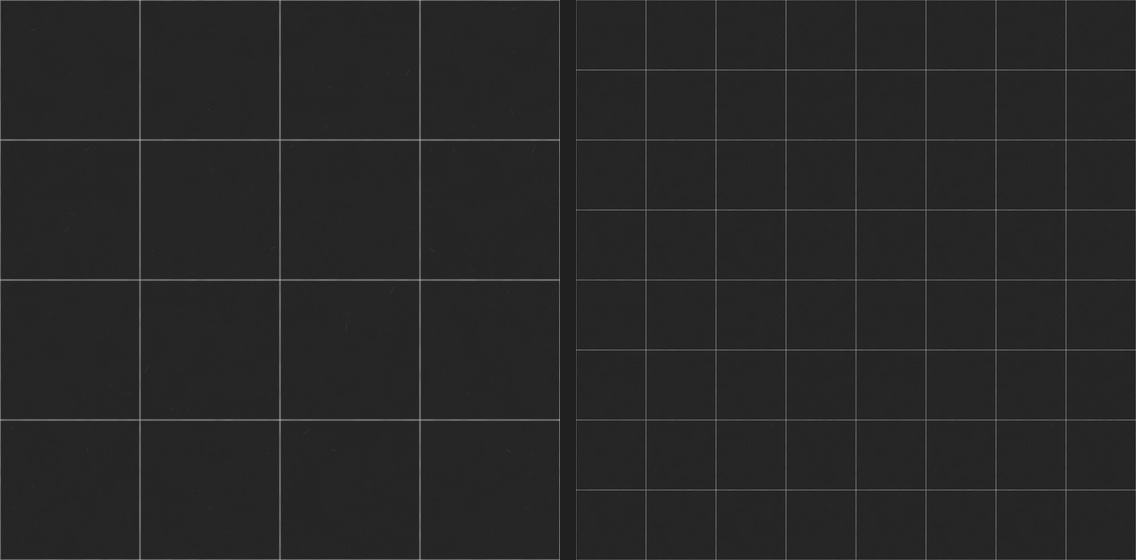
Left, the tile; right, the same tile 2 across and 2 down.
This texture is drawn by a WebGL 2 fragment shader. Its source:

```glsl
#version 300 es
precision highp float;
// Four by four matte charcoal tiles with hairline pale joints and faint scuffs.

uniform vec2 u_resolution;
out vec4 fragColor;

float hash(vec2 p) {
  vec3 q = fract(p.xyx * vec3(0.1031, 0.1030, 0.0973));
  q += dot(q, q.yzx + 33.33);
  return fract((q.x + q.y) * q.z);
}

// Value noise that wraps after a whole number of cells.
float wrappedNoise(vec2 uv, float cells) {
  vec2 p = uv * cells;
  vec2 i = floor(p);
  vec2 f = fract(p);
  f = f * f * (3.0 - 2.0 * f);
  vec2 a = mod(i, cells);
  vec2 b = mod(i + 1.0, cells);
  return mix(mix(hash(a), hash(vec2(b.x, a.y)), f.x),
             mix(hash(vec2(a.x, b.y)), hash(b), f.x), f.y);
}

float segmentDistance(vec2 p, vec2 halfAxis) {
  float t = clamp(dot(p, halfAxis) / dot(halfAxis, halfAxis), -1.0, 1.0);
  return length(p - halfAxis * t);
}

// Sparse short scratches, each kept inside its own cell.
float scuffs(vec2 uv, float cells, float pixel) {
  vec2 cell = mod(floor(uv * cells), cells);
  vec2 center = 0.3 + 0.4 * vec2(hash(cell + 17.0), hash(cell + 43.0));
  float angle = 6.2832 * hash(cell + 71.0);
  float reach = mix(0.02, 0.2, pow(hash(cell + 97.0), 3.0));
  vec2 halfAxis = reach * vec2(cos(angle), sin(angle));
  float d = segmentDistance(fract(uv * cells) - center, halfAxis) / cells;
  float strength = step(0.8, hash(cell + 5.0)) * hash(cell + 29.0);
  return strength * (1.0 - smoothstep(0.0, 0.0006 + pixel, d));
}

void main() {
  vec2 uv = gl_FragCoord.xy / u_resolution;
  vec2 pixel = 1.0 / u_resolution;

  // Tile face: slight tone shifts, fine grain and scuffs
  float face = 0.148 + 0.002 * (hash(floor(uv * 4.0) + 3.0) - 0.5);
  face += 0.004 * (wrappedNoise(uv, 32.0) - 0.5);
  face += 0.005 * (wrappedNoise(uv, 256.0) - 0.5);
  face += 0.035 * scuffs(uv, 28.0, pixel.y);

  // Joints: exact pixel coverage keeps the hairlines smooth at any size
  vec2 d = abs(fract(uv * 4.0 + 0.5) - 0.5) / 4.0;
  vec2 overlap = min(d + 0.5 * pixel, 0.0007) - max(d - 0.5 * pixel, -0.0007);
  vec2 coverage = clamp(overlap / pixel, 0.0, 1.0);
  float joint = 1.0 - (1.0 - coverage.x) * (1.0 - coverage.y);
  float jointTone = mix(0.72, 0.84, wrappedNoise(uv, 64.0));

  fragColor = vec4(vec3(mix(face, jointTone, joint)), 1.0);
}
```
